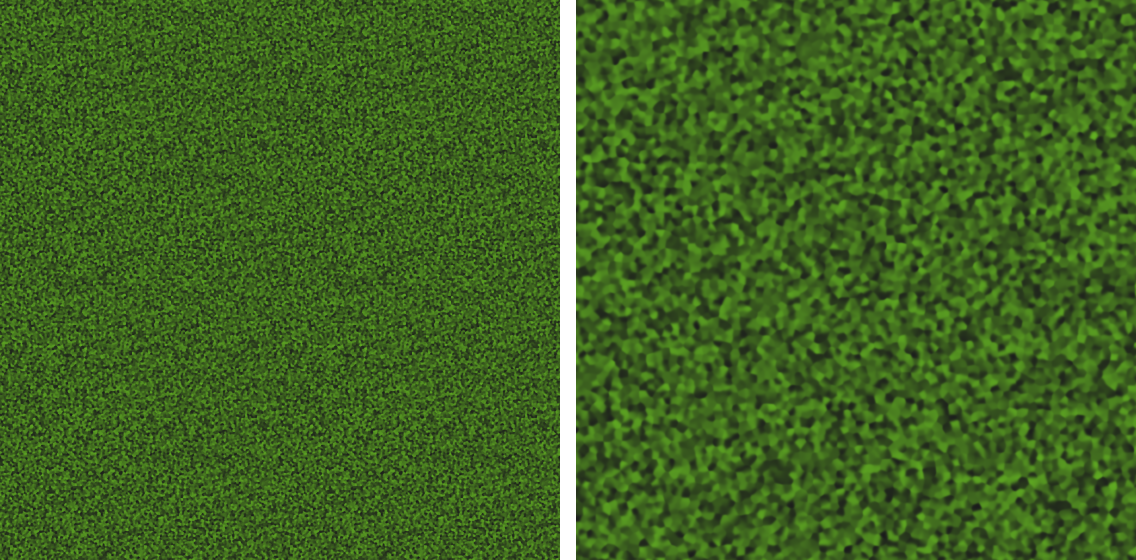
Left: the whole. Right: its middle third, enlarged.
This texture is drawn by a three.js fragment shader. Its source:

```glsl
#define REPEATS 2.0
#define GRAINS 136.0
#define SHARPNESS 3.6
#define SPREAD 0.6
#define EVENNESS 0.4
#define SHADE vec3(0.090, 0.080, 0.106)
#define BLADE vec3(0.386, 0.692, 0.133)

varying vec2 vUv;

// Two jitter offsets and one brightness per cell, each from 0 to 1
vec3 hash3(vec2 cell) {
  vec3 mixed = vec3(dot(cell, vec2(127.1, 311.7)),
                    dot(cell, vec2(269.5, 183.3)),
                    dot(cell, vec2(419.2, 371.9)));
  return fract(sin(mixed) * 43758.547);
}

// Soft cellular noise that wraps at period: grains blended by distance,
// less part of their wider average so that broad patches stay faint
float grainNoise(vec2 uv, float period) {
  vec2 p = uv * period;
  vec2 base = floor(p);
  vec2 nearSum = vec2(0.0);
  vec2 wideSum = vec2(0.0);
  for (int y = -2; y <= 2; y++) {
    for (int x = -2; x <= 2; x++) {
      vec2 cell = base + vec2(float(x), float(y));
      vec3 grain = hash3(mod(cell, period));
      vec2 offset = cell + grain.xy - p;
      float d2 = dot(offset, offset);
      vec2 sample2 = vec2(grain.z, 1.0);
      nearSum += exp(-SHARPNESS * d2) * sample2;
      wideSum += exp(-SPREAD * d2) * sample2;
    }
  }
  float nearTone = nearSum.x / nearSum.y;
  float wideTone = wideSum.x / wideSum.y;
  return nearTone - EVENNESS * (wideTone - 0.5);
}

void main() {
  float light = clamp(grainNoise(fract(vUv * REPEATS), GRAINS), 0.0, 1.0);
  gl_FragColor = vec4(mix(SHADE, BLADE, light), 1.0);
}
```
